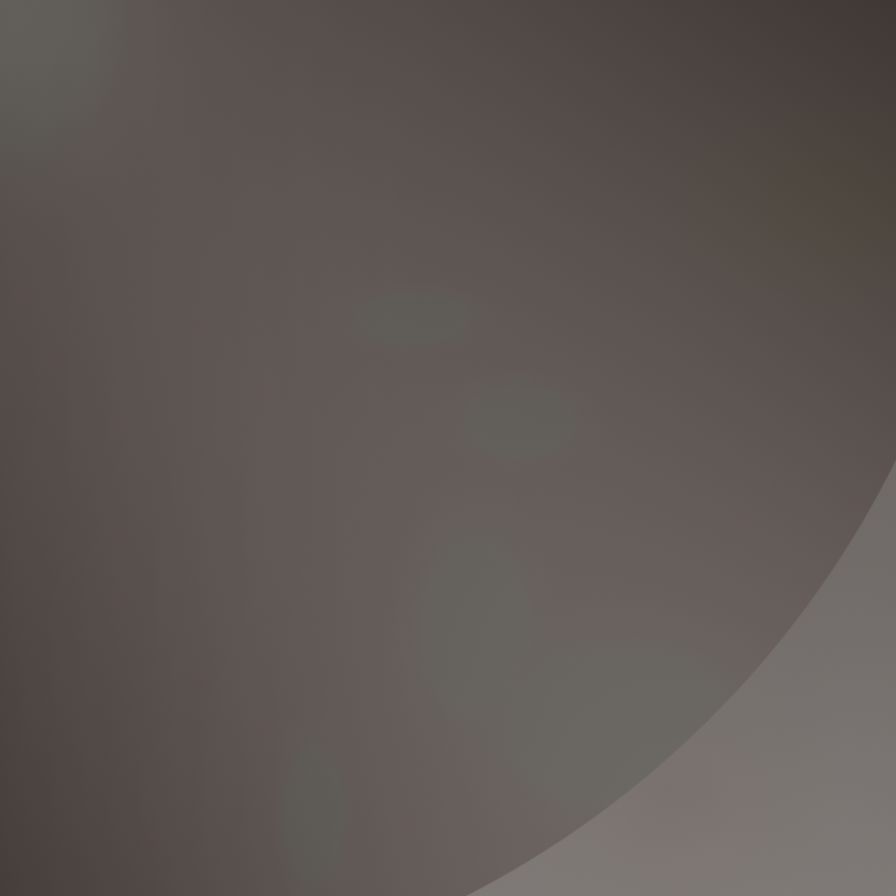
Give the GLSL for this background, as a Shadertoy shader.

```glsl
const vec2 DISC_CENTER = vec2(0.023, 0.970);
const float DISC_RADIUS = 1.090;
const float EDGE_SOFTNESS = 0.0012;

const vec3 WARM_TINT = vec3(0.0, -0.034, -0.044);  // offset from the red level
const vec3 GREY_SHIFT = vec3(-0.008, 0.014, 0.004);
const vec3 OLIVE_SHIFT = vec3(0.0, 0.006, -0.014);

const float RIDGE_BASE = 0.341;
const float RIDGE_RISE = 0.110;
const float RIDGE_SKEW = 0.30;
const float RIDGE_FALL = 0.196;
const float CORNER_GLOW = 0.052;
const float RIM_DARK = 0.437;
const float RIM_LIGHT = 0.502;
const float GRAIN = 0.004;

const int PATCH_COUNT = 6;
// Grey patches: center x, center y, radius x, radius y
const vec4 GREY_PATCHES[PATCH_COUNT] = vec4[](
    vec4(0.00, 1.00, 0.16, 0.22),
    vec4(0.46, 0.645, 0.08, 0.035),
    vec4(0.58, 0.53, 0.08, 0.05),
    vec4(0.53, 0.30, 0.08, 0.13),
    vec4(0.69, 0.19, 0.17, 0.12),
    vec4(0.35, 0.09, 0.04, 0.10)
);

float hash(vec2 p) {
    return fract(sin(dot(p, vec2(127.1, 311.7))) * 43758.5453);
}

float valueNoise(vec2 p) {
    vec2 cell = floor(p);
    vec2 f = fract(p);
    f = f * f * (3.0 - 2.0 * f);
    float low = mix(hash(cell), hash(cell + vec2(1.0, 0.0)), f.x);
    float high = mix(hash(cell + vec2(0.0, 1.0)), hash(cell + 1.0), f.x);
    return mix(low, high, f.y);
}

float softSpot(vec2 p, vec2 center, vec2 radius) {
    vec2 d = (p - center) / radius;
    return exp(-dot(d, d));
}

// Bright diagonal ridge, falling off toward two dark corners
float discLevel(vec2 p) {
    float along = 0.5 * (p.x + 1.0 - p.y);
    float across = p.x + p.y - 1.0 + RIDGE_SKEW * (along - 0.26);
    float across2 = across * across;
    float level = RIDGE_BASE + RIDGE_RISE * along;
    level -= RIDGE_FALL * across2 / (1.0 + 0.5 * across2);
    return level + CORNER_GLOW * softSpot(p, vec2(0.0, 1.0), vec2(0.16));
}

vec3 discColor(vec2 p) {
    vec3 color = discLevel(p) + WARM_TINT;
    float grey = 0.0;
    for (int i = 0; i < PATCH_COUNT; i++) {
        vec4 spot = GREY_PATCHES[i];
        grey = max(grey, softSpot(p, spot.xy, spot.zw));
    }
    color += GREY_SHIFT * smoothstep(0.15, 0.75, grey);
    color += OLIVE_SHIFT * softSpot(p, vec2(0.93, 0.77), vec2(0.20, 0.12));
    // Faint streaks, upright on the left
    float streak = valueNoise(p * vec2(60.0, 9.0)) - 0.5;
    return color + GRAIN * streak * (1.0 - smoothstep(0.2, 0.7, p.x));
}

vec3 rimColor(vec2 p) {
    float level = mix(RIM_LIGHT, RIM_DARK, smoothstep(-0.12, 0.50, p.y));
    float pink = softSpot(p, vec2(0.76, 0.10), vec2(0.09, 0.08));
    vec3 color = level + WARM_TINT * mix(0.72, 1.0, pink);
    color.g += 0.005 * (1.0 - pink);
    return color + GRAIN * (valueNoise(p * 18.0) - 0.5);
}

void mainImage(out vec4 fragColor, in vec2 fragCoord) {
    vec2 uv = fragCoord / iResolution.xy;
    float edge = length(uv - DISC_CENTER) - DISC_RADIUS;
    float blur = max(EDGE_SOFTNESS, 1.0 / iResolution.y);
    vec3 color = mix(discColor(uv), rimColor(uv), smoothstep(-blur, blur, edge));
    // Dither to hide banding
    color += (hash(uv * 91.7) - 0.5) / 255.0;
    fragColor = vec4(color, 1.0);
}
```
